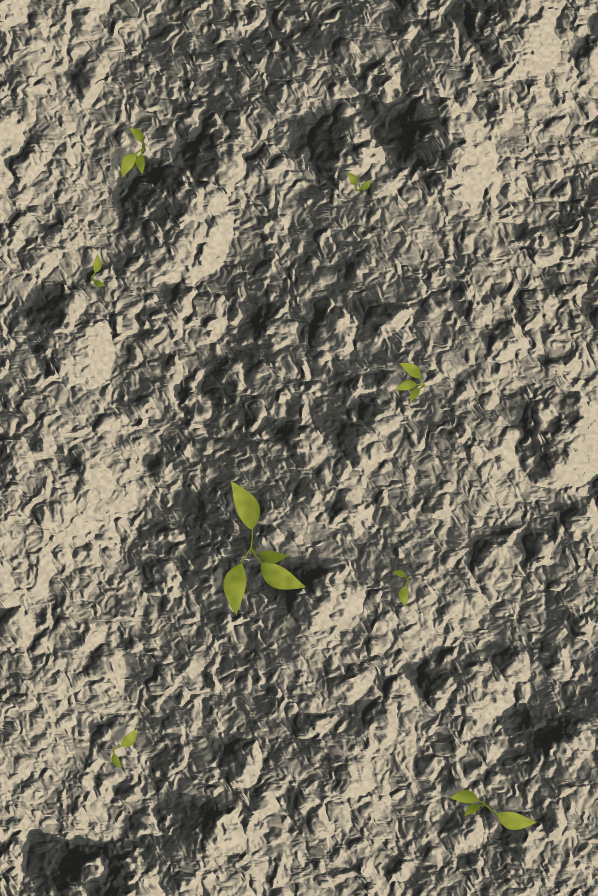
Write a Shadertoy shader that draws this texture.

```glsl
const vec2 SUN_DIR = vec2(0.88, -0.47);
const float SUN_SLOPE = 0.42;
const vec3 DEEP_SHADE = vec3(0.13, 0.13, 0.125);
const vec3 OPEN_SHADE = vec3(0.335, 0.335, 0.315);
const vec3 SUNLIT_SOIL = vec3(0.80, 0.745, 0.64);
const vec3 LEAF_DARK = vec3(0.29, 0.36, 0.09);
const vec3 LEAF_LIGHT = vec3(0.66, 0.67, 0.28);

float hash(vec2 p) {
    return fract(sin(dot(p, vec2(127.1, 311.7))) * 43758.5453);
}

vec2 hash2(vec2 p) {
    return vec2(hash(p), hash(p + 37.3));
}

vec2 rotate(vec2 p, float angle) {
    float c = cos(angle), s = sin(angle);
    return vec2(c * p.x + s * p.y, c * p.y - s * p.x);
}

float noise(vec2 p) {
    vec2 i = floor(p), f = fract(p);
    f = f * f * (3.0 - 2.0 * f);
    return mix(mix(hash(i), hash(i + vec2(1, 0)), f.x),
               mix(hash(i + vec2(0, 1)), hash(i + vec2(1, 1)), f.x), f.y);
}

// Smooth swells
float swells(vec2 p) {
    float sum = 0.0, amp = 1.0;
    for (int i = 0; i < 4; i++) {
        sum += amp * noise(p);
        p = rotate(p, 0.7) * 2.1 + 11.7;
        amp *= 0.47;
    }
    return sum;
}

// Crumbs: rounded bumps divided by creases
float crumbs(vec2 p) {
    float sum = 0.0, amp = 1.0;
    for (int i = 0; i < 4; i++) {
        sum += amp * abs(2.0 * noise(p) - 1.0);
        p = rotate(p, 1.1) * 1.83 + 5.3;
        amp *= 0.58;
    }
    return sum;
}

// Height of rounded lumps, one per cell, kept with the given density
float clods(vec2 p, float cell, float density, float seed) {
    vec2 q = rotate(p, seed) / cell + seed;
    vec2 base = floor(q - 0.5);
    float top = 0.0;
    for (int k = 0; k < 4; k++) {
        vec2 id = base + vec2(k % 2, k / 2);
        vec2 rnd = hash2(id + seed);
        float pick = hash(id * 1.7 + seed + 5.1);
        float radius = mix(0.22, 0.58, rnd.y);
        vec2 d = rotate(q - id - 0.5 - 0.6 * (rnd - 0.5), 6.28 * pick) / radius;
        d.x *= 1.0 + 0.5 * rnd.x;
        float dome = max(0.0, 1.0 - dot(d, d)) * (1.0 + 0.7 * dot(d, rnd - 0.5));
        top = max(top, step(pick, density) * dome * radius);
    }
    return top * cell;
}

float relief(vec2 p) {
    vec2 warp = vec2(noise(p * 60.0), noise(p * 60.0 + 19.0)) - 0.5;
    vec2 fine = vec2(noise(p * 150.0), noise(p * 150.0 + 7.0)) - 0.5;
    vec2 q = p + 0.012 * warp + 0.004 * fine;
    float h = 0.046 * swells(p * 5.5 + 3.0);
    h += 0.0046 * crumbs(q * 42.0);
    h += 0.55 * clods(q, 0.120, 0.25, 3.4);
    h += 0.50 * clods(q, 0.052, 0.30, 17.9);
    h += 0.50 * clods(q, 0.024, 0.40, 41.3);
    h += 0.40 * clods(q + 0.003 * fine, 0.013, 0.45, 73.8);
    return h;
}

// How far the ground toward the sun rises above the light ray
float sunBlock(vec2 p, float h) {
    float block = 0.0;
    for (int i = 1; i <= 10; i++) {
        float s = 0.0025 * float(i) + 0.0006 * float(i * i);
        block = max(block, relief(p + SUN_DIR * s) - h - SUN_SLOPE * s);
    }
    return block;
}

// Leaf on a stalk along an angle: x = coverage, y = tone
vec2 leaf(vec2 p, float angle, float len, float width, float blur) {
    vec2 q = rotate(p, angle);
    float u = clamp(q.x / len, 0.0, 1.0);
    q.y += 0.5 * len * u * (1.0 - u);
    float v = clamp((u - 0.25) / 0.75, 0.0, 1.0);
    float halfWidth = width * sin(3.14 * pow(v, 0.8)) + 0.0011 * (1.0 - u);
    float d = max(abs(q.y) - halfWidth, max(-q.x, q.x - len));
    float tone = 0.3 + 0.4 * u + 14.0 * q.y;
    return vec2(1.0 - smoothstep(-blur, blur, d), tone);
}

// Seedlings scattered one per cell of a coarse grid
vec2 seedlings(vec2 p, float blur) {
    vec2 result = vec2(0.0);
    for (int i = 0; i < 8; i++) {
        vec2 id = vec2(i % 2, i / 2);
        vec2 rnd = hash2(id + 8.4);
        vec2 root = (id + 0.15 + 0.7 * rnd) * vec2(0.334, 0.25);
        float size = mix(0.024, 0.080, rnd.x * rnd.x);
        int count = 2 + int(2.9 * rnd.x);
        for (int j = 0; j < count; j++) {
            float r = hash(id * 3.1 + float(j) + 0.5);
            float angle = 6.28 * rnd.y + 1.2 * float(j) + 1.3 * r;
            float len = size * (0.5 + 0.7 * r);
            vec2 blade = leaf(p - root, angle, len, len * 0.16, blur);
            blade.y += 0.5 * (r - 0.5) + 0.4 * (noise(p * 130.0) - 0.5);
            result = mix(result, vec2(1.0, blade.y), blade.x);
        }
    }
    return result;
}

void mainImage(out vec4 fragColor, in vec2 fragCoord) {
    vec2 p = fragCoord / iResolution.y;
    float blur = 0.8 / iResolution.y;

    // Low sun raking across the soil
    vec2 e = SUN_DIR * 0.0015;
    float slope = (relief(p - e) - relief(p + e)) / 0.003;
    float block = sunBlock(p, relief(p));
    float broad = noise(p * 5.0 + 2.0) - 0.5;
    float lit = clamp((slope + 0.27 + 0.35 * broad) / 0.75, 0.0, 1.0);
    lit *= 1.0 - smoothstep(0.0, 0.0035, block);
    lit *= 1.0 - 0.8 * seedlings(p + SUN_DIR * 0.013, 0.003).x;

    float openness = clamp(0.88 + 0.65 * slope - 30.0 * block, 0.0, 1.0);
    vec3 color = mix(mix(DEEP_SHADE, OPEN_SHADE, openness), SUNLIT_SOIL, lit);
    color *= 0.92 + 0.16 * noise(p * 300.0);

    // Leaves over the soil
    vec2 plant = seedlings(p, blur);
    color = mix(color, mix(LEAF_DARK, LEAF_LIGHT, clamp(plant.y, 0.0, 1.0)), plant.x);
    fragColor = vec4(color, 1.0);
}
```
